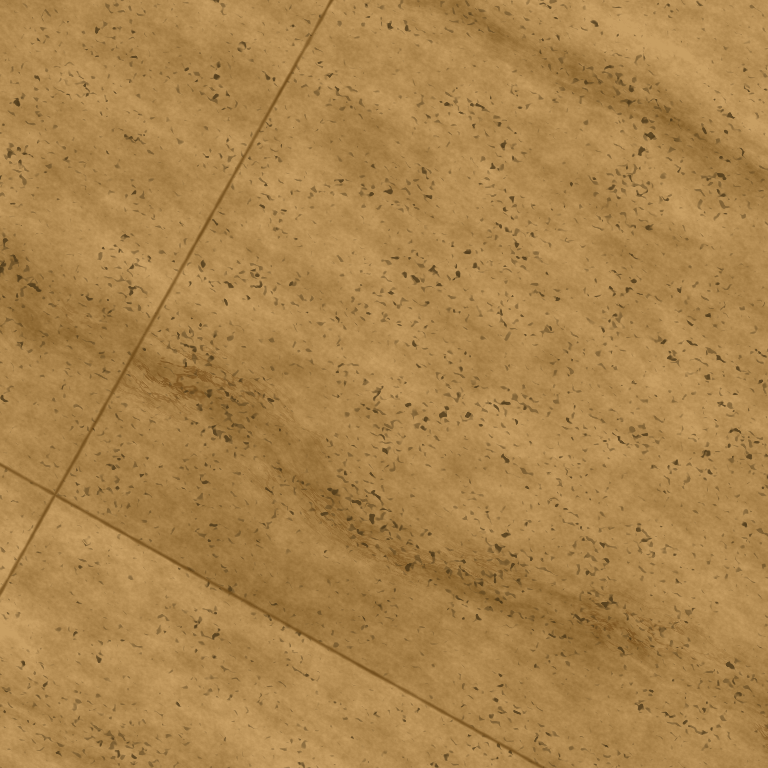
Reproduce this texture procedurally as a three.js fragment shader.

```glsl
varying vec2 vUv;

const vec2 CORNER = vec2(0.0716, 0.3555);  // where four slabs meet
const vec2 ALONG = vec2(0.873, -0.488);    // bedding direction
const vec2 ACROSS = vec2(0.488, 0.873);
const float SLAB_SIZE = 1.1;
const float JOINT_HALF_WIDTH = 0.0019;
const float JOINT_SOFTNESS = 0.0019;
const float BASE_TONE = 0.84;
const float PIT_SCALE = 80.0;
const float SPECK_SCALE = 140.0;

const vec3 STONE_DARK = vec3(0.45, 0.31, 0.11);
const vec3 STONE_LIGHT = vec3(0.75, 0.59, 0.36);
const vec3 RUST = vec3(0.43, 0.27, 0.08);
const vec3 PIT = vec3(0.27, 0.20, 0.085);
const vec3 JOINT = vec3(0.42, 0.28, 0.09);

float hash(vec2 p) {
  vec3 q = fract(vec3(p.xyx) * 0.1031);
  q += dot(q, q.yzx + 33.33);
  return fract((q.x + q.y) * q.z);
}

float corner(vec2 cell, vec2 offset) {
  float angle = 6.2832 * hash(cell);
  return dot(vec2(cos(angle), sin(angle)), offset);
}

// Gradient noise, about -0.7 to 0.7
float noise(vec2 p) {
  vec2 i = floor(p);
  vec2 f = p - i;
  vec2 u = f * f * f * (f * (f * 6.0 - 15.0) + 10.0);
  vec2 e = vec2(1.0, 0.0);
  float low = mix(corner(i, f), corner(i + e, f - e), u.x);
  float high = mix(corner(i + e.yx, f - e.yx), corner(i + e.xx, f - e.xx), u.x);
  return mix(low, high, u.y);
}

float fbm(vec2 p, float roughness) {
  float sum = 0.0;
  float gain = 1.0;
  for (int i = 0; i < 5; i++) {
    sum += gain * noise(p);
    p = mat2(1.6, 1.2, -1.2, 1.6) * p + 19.7;
    gain *= roughness;
  }
  return sum;
}

float band(float x, float centre, float width) {
  float d = (x - centre) / width;
  return exp(-d * d);
}

void main() {
  // Tilted slab grid
  vec2 fromCorner = vUv - CORNER;
  vec2 grid = vec2(dot(fromCorner, ALONG), dot(fromCorner, ACROSS));
  vec2 slab = floor(grid / SLAB_SIZE);
  vec2 local = grid - slab * SLAB_SIZE;
  vec2 stone = local + 17.3 * slab + 40.0;

  // Gently wavy sediment layers
  float wave = 0.05 * fbm(stone * vec2(1.8, 3.0), 0.55);
  float height = local.y + wave;
  vec2 bed = vec2(stone.x, stone.y + wave);
  float layers = fbm(bed * vec2(1.6, 11.0), 0.5);
  float streaks = fbm(bed * vec2(9.0, 45.0) + 8.0, 0.7);
  float clouds = fbm(stone * vec2(5.0, 8.0) + 3.0, 0.65);
  float mottle = fbm(stone * vec2(26.0, 36.0) + 11.0, 0.8);
  float grain = noise(stone * vec2(150.0, 190.0)) + noise(stone * 260.0 + 9.0);
  float lowBand = band(height, 0.19, 0.04);
  float highBand = band(height, 0.81, 0.035);
  float bedding = clamp(lowBand + highBand, 0.0, 1.0);

  float tone = BASE_TONE + 0.24 * layers + 0.17 * clouds + 0.15 * mottle + 0.08 * grain;
  tone += streaks * (0.08 + 0.14 * bedding);
  tone -= 0.22 * lowBand + 0.20 * highBand;
  tone -= 0.13 * (1.0 - smoothstep(0.05, 0.30, height));
  tone += 0.16 * band(height, 0.93, 0.06);
  vec3 color = mix(STONE_DARK, STONE_LIGHT, clamp(tone, 0.0, 1.12));

  // Rusty broken seams
  float seam = abs(fbm(bed * vec2(9.0, 32.0) + 27.0, 0.75));
  float seamPatch = smoothstep(-0.15, 0.3, noise(stone * vec2(6.0, 9.0) + 5.0));
  color = mix(color, RUST, 0.6 * lowBand * seamPatch * (1.0 - smoothstep(0.0, 0.22, seam)));

  // Clustered pits and fine specks
  vec2 toHeart = (local - vec2(0.47, 0.45)) / vec2(0.36, 0.25);
  float heart = exp(-dot(toHeart, toHeart));
  float patches = fbm(stone * vec2(10.0, 15.0) + 51.0, 0.65);
  float cluster = clamp(0.25 + 0.25 * heart + 0.25 * bedding + 0.95 * patches, 0.0, 1.0);
  vec2 ragged = stone + 0.004 * vec2(noise(stone * 110.0), noise(stone * 110.0 + 31.0));
  float pitField = noise(ragged * PIT_SCALE * vec2(0.85, 1.2))
    + 0.4 * noise(ragged * PIT_SCALE * 2.2 + 7.0);
  float pitEdge = mix(0.58, 0.20, cluster);
  float pits = smoothstep(pitEdge, pitEdge + 0.22, pitField);
  float speckField = noise(ragged * SPECK_SCALE * vec2(0.75, 1.15) + 13.0);
  float speckEdge = mix(0.38, 0.08, cluster);
  float specks = smoothstep(speckEdge, speckEdge + 0.28, speckField);
  color = mix(color, PIT, 0.42 * specks);
  color = mix(color, PIT, 0.76 * pits);

  // Soft joints of uneven depth
  vec2 edge = min(local, SLAB_SIZE - local);
  float jointDistance = min(edge.x, edge.y) + 0.0012 * noise(grid * 60.0);
  float joint = 1.0 - smoothstep(JOINT_HALF_WIDTH - JOINT_SOFTNESS,
    JOINT_HALF_WIDTH + JOINT_SOFTNESS, jointDistance);
  color = mix(color, JOINT, joint * (0.75 + 0.3 * noise(grid * 14.0)));

  gl_FragColor = vec4(color, 1.0);
}
```
